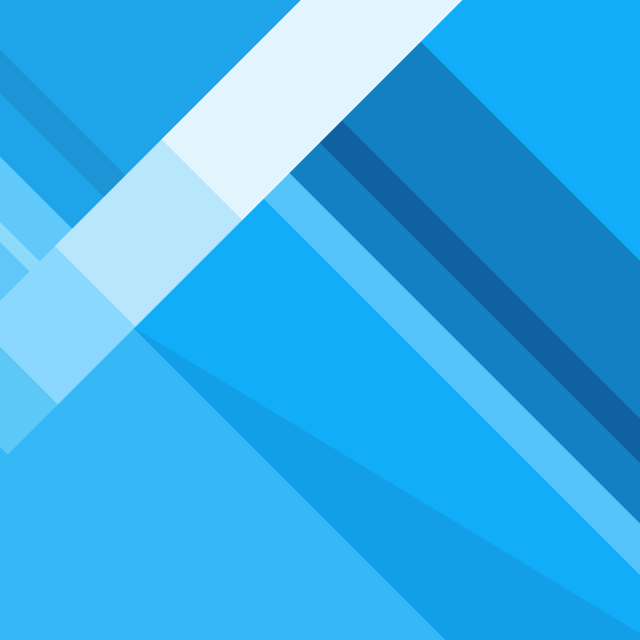
Write a Shadertoy shader that draws this background.

```glsl
// Flat layered paper strips in blues: a pale diagonal band crosses stripes that run
// the other way. Every edge is a smoothed half-plane in two rotated coordinates:
// "along" grows toward the lower right, "across" toward the upper right.

// Coverage of the side where v is positive, about one pixel soft
float side(float v) {
    return clamp(0.5 + v * min(iResolution.x, iResolution.y) / 1.5, 0.0, 1.0);
}

// Replaces the colour wherever v is positive
void fillAbove(inout vec3 color, float v, vec3 paint) {
    color = mix(color, paint, side(v));
}

// Corner above the band: pale steps at the left, one dim stripe
vec3 upperLeft(float across) {
    vec3 color = vec3(0.375, 0.785, 0.975);
    fillAbove(color, across + 0.3780, vec3(0.550, 0.850, 0.990));
    fillAbove(color, across + 0.3464, vec3(0.375, 0.785, 0.980));
    fillAbove(color, across + 0.2445, vec3(0.118, 0.643, 0.910));
    fillAbove(color, across + 0.1458, vec3(0.110, 0.580, 0.840));
    fillAbove(color, across + 0.0780, vec3(0.118, 0.643, 0.910));
    return color;
}

// Field below the band: wedge, bright plane and dark stripes
vec3 lowerRight(vec2 p, float across) {
    vec3 skyBlue = vec3(0.070, 0.680, 0.973);
    vec3 deepBlue = vec3(0.070, 0.500, 0.760);
    vec3 color = vec3(0.212, 0.722, 0.965);

    // The wedge opens from its tip under the band
    float aboveWedge = 0.513 + 0.604 * (p.x - 0.211) - p.y;
    vec3 plane = mix(vec3(0.070, 0.622, 0.910), skyBlue, side(aboveWedge));
    fillAbove(color, across + 0.3040, plane);

    fillAbove(color, across - 0.1016, vec3(0.330, 0.770, 0.980));
    fillAbove(color, across - 0.1820, deepBlue);
    fillAbove(color, across - 0.2767, vec3(0.062, 0.378, 0.635));
    fillAbove(color, across - 0.3460, deepBlue);
    fillAbove(color, across - 0.5924, skyBlue);
    return color;
}

// The band brightens in flat steps toward the top
vec3 paleBand(float across, float rim) {
    vec3 color = vec3(0.212, 0.722, 0.965);
    fillAbove(color, across + 0.6980, vec3(0.360, 0.785, 0.973));
    fillAbove(color, across + 0.5415, vec3(0.541, 0.847, 0.992));
    fillAbove(color, across + 0.2990, vec3(0.722, 0.906, 0.988));
    vec3 brightest = mix(vec3(0.886, 0.961, 0.996), vec3(0.985), rim);
    fillAbove(color, across - 0.0350, brightest);
    return color;
}

void mainImage(out vec4 fragColor, in vec2 fragCoord) {
    // Work with y pointing down from the top edge
    vec2 p = fragCoord / iResolution.xy;
    p.y = 1.0 - p.y;
    float along = p.x + p.y;
    float across = p.x - p.y;

    vec3 color = upperLeft(across);
    float edgeDistance = min(along - 0.4700, 0.7225 - along);
    float rim = 0.7 * (1.0 - smoothstep(0.001, 0.005, edgeDistance));
    fillAbove(color, along - 0.4700, paleBand(across, rim));
    fillAbove(color, along - 0.7225, lowerRight(p, across));

    fragColor = vec4(color, 1.0);
}
```
